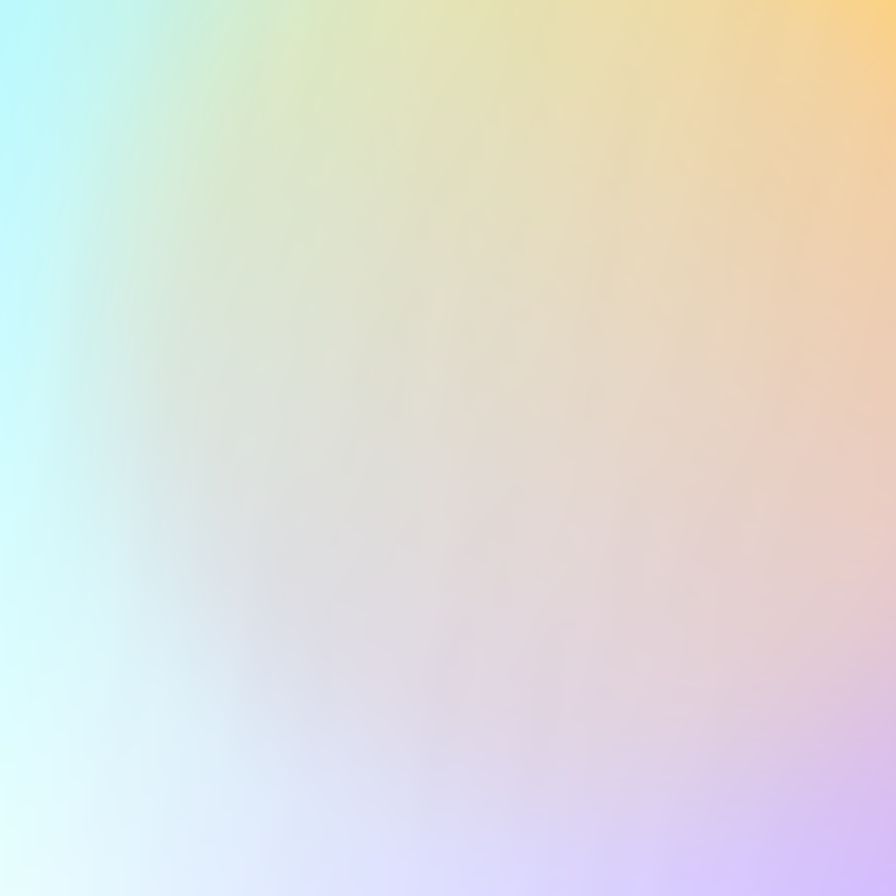
Reproduce this background procedurally as a Shadertoy shader.

```glsl
float hash(vec2 p) {
    return fract(sin(dot(p, vec2(127.1, 311.7))) * 43758.5453);
}

float valueNoise(vec2 p) {
    vec2 cell = floor(p);
    vec2 f = smoothstep(0.0, 1.0, fract(p));
    float low = mix(hash(cell), hash(cell + vec2(1.0, 0.0)), f.x);
    float high = mix(hash(cell + vec2(0.0, 1.0)), hash(cell + vec2(1.0, 1.0)), f.x);
    return mix(low, high, f.y);
}

vec3 cornerBlend(vec2 uv, vec3 bottomLeft, vec3 bottomRight, vec3 topLeft, vec3 topRight) {
    return mix(mix(bottomLeft, bottomRight, uv.x), mix(topLeft, topRight, uv.x), uv.y);
}

float softDisc(vec2 uv, vec2 center, float innerRadius, float outerRadius) {
    return 1.0 - smoothstep(innerRadius, outerRadius, length(uv - center));
}

// Faint, slightly slanted vertical streaks centred on zero
float streaks(vec2 uv, float slant, vec2 frequency) {
    vec2 p = vec2(uv.x - slant * uv.y, uv.y);
    return valueNoise(p * frequency) - 0.5;
}

void mainImage(out vec4 fragColor, in vec2 fragCoord) {
    vec2 uv = fragCoord / iResolution.xy;

    // Saturated corners
    vec3 iceWhite = vec3(0.91, 1.00, 1.00);
    vec3 lavender = vec3(0.83, 0.735, 1.00);
    vec3 aqua = vec3(0.73, 0.98, 1.00);
    vec3 amber = vec3(1.00, 0.82, 0.48);
    vec3 color = cornerBlend(uv, iceWhite, lavender, aqua, amber);

    // Muted veil with a soft round edge
    vec3 mist = vec3(0.88, 0.88, 0.99);
    vec3 mauve = vec3(0.87, 0.785, 0.895);
    vec3 sage = vec3(0.81, 0.96, 0.84);
    vec3 sand = vec3(0.97, 0.82, 0.59);
    vec3 veil = cornerBlend(uv, mist, mauve, sage, sand);
    color = mix(color, veil, softDisc(uv, vec2(0.62), 0.38, 0.62));

    // Subtle texture
    color += 0.008 * streaks(uv, 0.15, vec2(28.0, 5.0));

    fragColor = vec4(clamp(color, 0.0, 1.0), 1.0);
}
```
